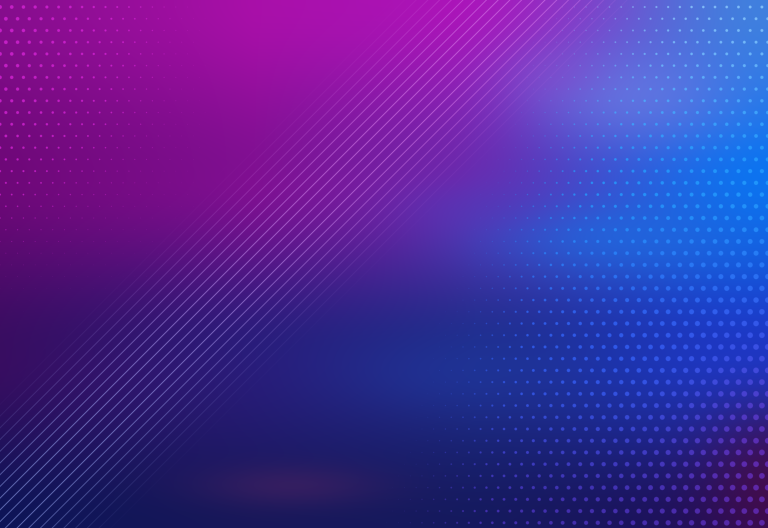
Reproduce this background procedurally as a Shadertoy shader.

```glsl
// A magenta-to-blue gradient with soft glows, crossed by a diagonal band of
// fine lines, with staggered halftone dots fading in from two sides.
// Lengths are in canvas heights: p.y runs 0..1 and p.x runs 0..aspect.

// Four evenly spaced colour stops, from t = 0 to t = 1
vec3 ramp(vec3 a, vec3 b, vec3 c, vec3 d, float t) {
    t = clamp(t, 0.0, 1.0) * 3.0;
    vec3 col = mix(a, b, smoothstep(0.0, 1.0, t));
    col = mix(col, c, smoothstep(1.0, 2.0, t));
    return mix(col, d, smoothstep(2.0, 3.0, t));
}

// Soft elliptical falloff
float glow(vec2 p, vec2 centre, vec2 radius) {
    vec2 q = (p - centre) / radius;
    return exp(-dot(q, q));
}

// Antialiased coverage of a signed distance
float fill(float d) {
    float soft = 0.75 / iResolution.y;
    return 1.0 - smoothstep(-soft, soft, d);
}

// Vertical ramps blended from left to right, then the glows
vec3 backdrop(vec2 p, vec2 uv) {
    vec3 left = ramp(vec3(0.05, 0.08, 0.34), vec3(0.22, 0.05, 0.38),
                     vec3(0.43, 0.03, 0.47), vec3(0.52, 0.05, 0.55), uv.y);
    vec3 inner = ramp(vec3(0.09, 0.09, 0.35), vec3(0.16, 0.11, 0.48),
                      vec3(0.50, 0.06, 0.57), vec3(0.66, 0.06, 0.66), uv.y);
    vec3 outer = ramp(vec3(0.08, 0.10, 0.37), vec3(0.12, 0.18, 0.55),
                      vec3(0.42, 0.16, 0.68), vec3(0.67, 0.08, 0.73), uv.y);
    vec3 right = ramp(vec3(0.12, 0.06, 0.36), vec3(0.11, 0.22, 0.78),
                      vec3(0.04, 0.45, 0.94), vec3(0.25, 0.50, 0.87), uv.y);

    vec3 col = mix(left, inner, clamp(uv.x / 0.33, 0.0, 1.0));
    col = mix(col, outer, clamp((uv.x - 0.33) / 0.29, 0.0, 1.0));
    col = mix(col, right, smoothstep(0.58, 1.0, uv.x));

    col = mix(col, vec3(0.40, 0.48, 0.89), 0.75 * glow(p, vec2(1.20, 0.82), vec2(0.20, 0.10)));
    col = mix(col, vec3(0.52, 0.30, 0.80), 0.40 * glow(p, vec2(1.05, 0.86), vec2(0.10, 0.06)));
    col = mix(col, vec3(0.12, 0.42, 0.88), 0.70 * glow(p, vec2(1.17, 0.55), vec2(0.26, 0.08)));
    col = mix(col, vec3(0.32, 0.22, 0.72), 0.40 * glow(p, vec2(0.89, 0.61), vec2(0.14, 0.05)));
    col = mix(col, vec3(0.12, 0.22, 0.62), 0.45 * glow(p, vec2(0.87, 0.29), vec2(0.20, 0.07)));
    col = mix(col, vec3(0.27, 0.13, 0.38), 0.60 * glow(p, vec2(0.55, 0.08), vec2(0.17, 0.04)));
    return mix(col, vec3(0.30, 0.04, 0.27), 0.75 * glow(p, vec2(1.47, 0.08), vec2(0.14, 0.15)));
}

// Parallel 45-degree lines, strongest along the middle of their band
vec3 addLines(vec3 col, vec2 p) {
    float across = p.x + 1.0 - p.y;
    float pitch = 0.0222;
    float d = abs(fract(across / pitch) - 0.5) * pitch * 0.7071;
    float band = 1.0 - smoothstep(0.03, 0.25, abs(across - 0.985));
    vec3 tint = mix(vec3(0.60, 0.66, 0.95), vec3(0.86, 0.50, 0.93), smoothstep(0.1, 0.8, p.y));
    return mix(col, tint, 0.62 * band * fill(d - 0.0008));
}

// Staggered dots whose size depends on where their centre lies
vec3 addDots(vec3 col, vec2 p) {
    float pitch = 0.0222;
    vec2 q = vec2(p.x, 0.9867 - p.y) / pitch;
    float shift = 0.5 * mod(floor(q.y + 0.5), 2.0);
    q.x += shift;
    vec2 cell = floor(q + 0.5);
    float d = length(q - cell) * pitch;
    vec2 centre = vec2((cell.x - shift) * pitch, 0.9867 - cell.y * pitch);

    // Magenta dots in the upper left
    float r = 0.0036 * max(0.0, 1.0 - centre.x / 0.42) * smoothstep(0.35, 0.95, centre.y);
    float alpha = 0.75 * clamp(r / 0.0016, 0.0, 1.0);
    col = mix(col, vec3(0.85, 0.15, 0.85), alpha * fill(d - r));

    // Violet, blue and pale cyan dots growing toward the right edge
    float grow = smoothstep(0.70 + 0.30 * centre.y, 1.50, centre.x);
    r = 0.0054 * sqrt(grow) * mix(1.0, 0.5, smoothstep(0.30, 1.0, centre.y));
    alpha = 0.80 * clamp(r / 0.0022, 0.0, 1.0);
    vec3 tint = ramp(vec3(0.30, 0.20, 0.75), vec3(0.20, 0.38, 0.97),
                     vec3(0.14, 0.62, 1.00), vec3(0.55, 0.80, 1.00), centre.y);
    tint = mix(tint, vec3(0.46, 0.15, 0.72), 0.7 * glow(centre, vec2(1.47, 0.12), vec2(0.18, 0.20)));
    return mix(col, tint, alpha * fill(d - r));
}

void mainImage(out vec4 fragColor, in vec2 fragCoord) {
    vec2 uv = fragCoord / iResolution.xy;
    vec2 p = fragCoord / iResolution.y;
    vec3 col = backdrop(p, uv);
    col = addLines(col, p);
    col = addDots(col, p);
    fragColor = vec4(col, 1.0);
}
```
